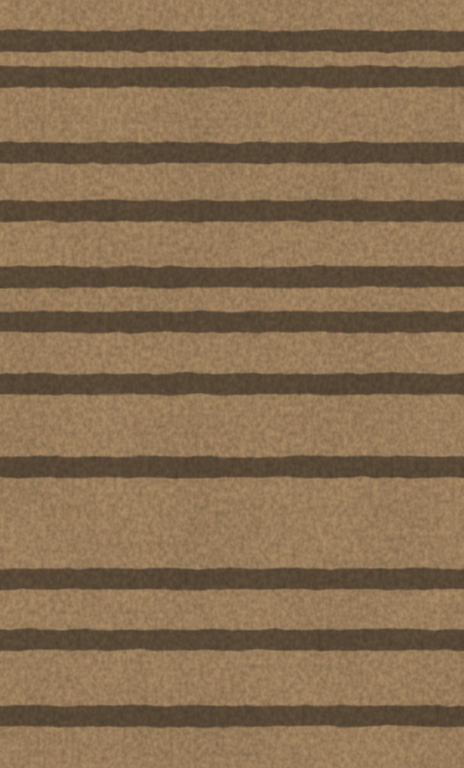
This pattern is drawn by a WebGL 2 fragment shader. Its source:

```glsl
#version 300 es
precision highp float;

uniform vec2 u_resolution;
out vec4 fragColor;

vec2 gradient(vec2 cell) {
  vec3 p = fract(cell.xyx * vec3(0.1031, 0.1030, 0.0973));
  p += dot(p, p.yzx + 33.33);
  float angle = 6.28318 * fract((p.x + p.y) * p.z);
  return vec2(cos(angle), sin(angle));
}

float gradientNoise(vec2 p) {
  vec2 i = floor(p), f = p - i;
  vec2 u = f * f * f * (f * (f * 6.0 - 15.0) + 10.0);
  float a = dot(gradient(i), f);
  float b = dot(gradient(i + vec2(1, 0)), f - vec2(1, 0));
  float c = dot(gradient(i + vec2(0, 1)), f - vec2(0, 1));
  float d = dot(gradient(i + vec2(1, 1)), f - vec2(1, 1));
  return mix(mix(a, b, u.x), mix(c, d, u.x), u.y);
}

// Distance to the nearest of the unevenly spaced stripes, negative inside
float stripeDistance(float y) {
  float centers[11] = float[](0.0677, 0.1667, 0.2461, 0.3919, 0.5, 0.5807,
                              0.6393, 0.7253, 0.8008, 0.8997, 0.9466);
  float nearest = 1.0;
  for (int i = 0; i < 11; i++) nearest = min(nearest, abs(y - centers[i]));
  return nearest - 0.0137;
}

void main() {
  vec2 p = gl_FragCoord.xy / u_resolution.y;

  // Ragged, slightly blurred stripe edges
  float wobble = 0.0026 * gradientNoise(p * vec2(24.0, 45.0) + 7.3)
               + 0.0018 * gradientNoise(p * vec2(65.0, 70.0) + 31.7);
  float softness = max(0.0021, 0.75 / u_resolution.y);
  float ink = 1.0 - smoothstep(-softness, softness, stripeDistance(p.y + wobble));
  vec3 tan_ = vec3(0.598, 0.488, 0.358);
  vec3 umber = vec3(0.343, 0.283, 0.213);
  vec3 color = mix(tan_, umber, ink);

  // Felted grain, from fine fibres to broad blotches
  float grain = 0.14 * gradientNoise(p * vec2(150.0, 125.0) + 3.1)
              + 0.10 * gradientNoise(p * vec2(250.0, 215.0) + 57.9)
              + 0.05 * gradientNoise(p * vec2(60.0, 45.0) + 19.4)
              + 0.04 * gradientNoise(p * vec2(9.0, 7.0) + 83.2);
  fragColor = vec4(color * (1.0 + grain), 1.0);
}
```
